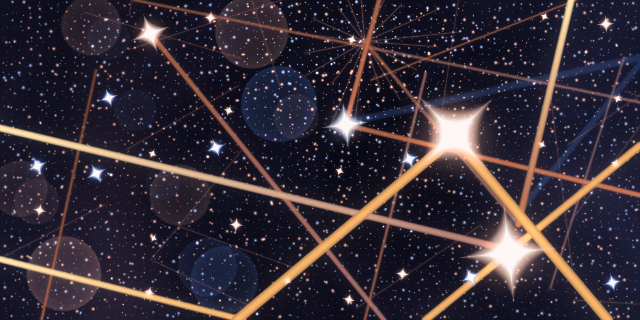
This background is drawn by a WebGL 2 fragment shader. Its source:

```glsl
#version 300 es
precision highp float;
uniform vec2 u_resolution;
out vec4 fragColor;

const vec3 cream = vec3(1.0, 0.88, 0.66);
const vec3 gold = vec3(0.92, 0.67, 0.40);
const vec3 rust = vec3(0.66, 0.38, 0.27);
const vec3 rose = vec3(0.66, 0.45, 0.43);
const vec3 peach = vec3(1.0, 0.70, 0.55);
const vec3 blue = vec3(0.30, 0.48, 0.80);
const vec3 white = vec3(1.0, 0.97, 0.96);

vec2 hash2(vec2 p) {
    vec3 q = fract(p.xyx * vec3(0.1031, 0.1030, 0.0973));
    q += dot(q, q.yzx + 33.33);
    return fract((q.xx + q.yz) * q.zy);
}

// Straight ray from a to b, its tint fading along the way
void beam(inout vec3 col, vec2 p, vec2 a, vec2 b, float halfWidth, vec3 tintA, vec3 tintB, float opacity) {
    vec2 ab = b - a;
    float along = clamp(dot(p - a, ab) / dot(ab, ab), 0.0, 1.0);
    float d = length(p - a - ab * along);
    float soft = 0.0012 + 0.7 / u_resolution.y;
    vec3 tint = mix(tintA, tintB, along);
    col += tint * opacity * 0.10 * exp(-d / (halfWidth * 2.0 + 0.002));
    tint *= 1.08 - 0.25 * smoothstep(0.2, 1.0, d / halfWidth);
    col = mix(col, tint, opacity * smoothstep(halfWidth + soft, halfWidth - soft, d));
}

// Four-pointed star with a white heart and a tinted halo
void star(inout vec3 col, vec2 p, vec2 center, float radius, float angle, vec3 tint) {
    vec2 q = p - center;
    q = mat2(cos(angle), -sin(angle), sin(angle), cos(angle)) * q / radius;
    vec2 arm = pow(abs(q), vec2(0.6));
    float d = pow(arm.x + arm.y, 1.0 / 0.6);
    col += tint * 0.45 * exp(-3.5 * dot(q, q));
    col = mix(col, mix(tint, white, 0.35), 0.65 * smoothstep(1.15, 0.75, d));
    col = mix(col, white, smoothstep(0.85, 0.45, d));
}

void main() {
    vec2 p = gl_FragCoord.xy / u_resolution.y;

    // Night sky with layered sine clouds
    float cloud = 0.0;
    vec2 w = p * 3.0;
    for (int i = 0; i < 5; i++) {
        w += 0.6 * sin(w.yx * 1.3 + float(i) * 1.7);
        cloud += sin(w.x + 1.1) * sin(w.y + 0.4) / (1.0 + float(i));
        w = mat2(1.3, 0.9, -0.9, 1.3) * w;
    }
    vec3 col = vec3(0.055, 0.055, 0.115) + cloud * vec3(0.018, 0.017, 0.028);
    col += vec3(0.09, 0.06, 0.07) * exp(-pow((p.x - 0.36) / 0.16, 2.0)) * (0.8 - 0.5 * p.y);
    col += vec3(0.03, 0.035, 0.06) * smoothstep(1.2, 2.0, p.x);

    // Translucent light discs, mostly on the left
    for (int i = 0; i < 13; i++) {
        float n = float(i);
        vec2 h = hash2(vec2(n, 7.0));
        vec2 center = vec2(fract(n * 0.618 + 0.12) * 0.95, fract(n * 0.755 + 0.37));
        float radius = 0.05 + 0.07 * h.x;
        float d = length(p - center) - radius;
        float disc = smoothstep(0.004, -0.004, d) * (0.5 + 0.5 * exp(d * 40.0));
        col += mix(blue, peach, step(0.35, h.y)) * disc * (0.07 + 0.17 * h.x * h.x);
    }

    // Wide blue shafts
    beam(col, p, vec2(1.1, 0.62), vec2(2.0, 0.82), 0.012, blue, blue, 0.22);
    beam(col, p, vec2(2.0, 0.80), vec2(1.55, 0.25), 0.010, blue, blue, 0.22);

    // Hairlines: a radiating burst, then loose threads
    vec2 burst = vec2(1.14, 0.87);
    for (int i = 0; i < 34; i++) {
        vec2 h = hash2(vec2(float(i), 19.0));
        bool radial = i < 18;
        float angle = radial ? float(i) * 0.349 + h.x * 0.3 : mix(-0.5, 2.0, h.x);
        vec2 start = radial ? burst : hash2(vec2(float(i), 43.0)) * vec2(2.0, 1.0);
        vec2 reach = vec2(cos(angle), sin(angle)) * (radial ? 0.10 + 0.22 * h.y : 0.3 + 0.5 * h.y);
        beam(col, p, start, start + reach, 0.0013, rose, rust, radial ? 0.55 : 0.38);
    }

    // Fine dust of glints, one per cell
    for (int i = 0; i < 4; i++) {
        float scale = 10.0 + 9.0 * float(i);
        vec2 cell = floor(p * scale) + float(i) * 57.0;
        vec2 h = hash2(cell + 3.0);
        vec2 q = (fract(p * scale) - 0.2 - 0.6 * hash2(cell)) / scale;
        float size = 0.0016 + 0.0030 * pow(h.x, 4.0);
        float near = exp(-6.0 * dot(p - burst, p - burst));
        vec3 tint = mix(mix(blue, white, 0.5), peach, step(0.45, h.y));
        col += tint * (0.15 + 0.75 * h.x * h.x + 0.4 * near) * exp(-dot(q, q) / (size * size));
    }

    // Brown rays behind, golden rays in front
    beam(col, p, vec2(0.42, 1.0), vec2(2.0, 0.68), 0.005, rust, rose, 0.6);
    beam(col, p, vec2(0.30, 0.78), vec2(0.13, 0.0), 0.005, rust * 0.7, rust, 0.75);
    beam(col, p, vec2(1.33, 0.77), vec2(1.14, 0.0), 0.005, rose, rust, 0.65);
    beam(col, p, burst, vec2(1.62, 0.30), 0.006, rust, rose, 0.65);
    beam(col, p, vec2(1.16, 0.75), vec2(1.80, 1.0), 0.003, rust, rust, 0.65);
    beam(col, p, vec2(1.95, 0.82), vec2(1.72, 0.10), 0.004, rose, rose, 0.5);
    beam(col, p, vec2(0.47, 0.895), vec2(1.20, 0.0), 0.008, rust, rose, 0.85);
    beam(col, p, vec2(1.185, 1.0), vec2(1.08, 0.61), 0.008, rust, rust * 1.2, 0.9);
    beam(col, p, vec2(1.08, 0.61), vec2(2.0, 0.39), 0.008, rust, rust * 1.2, 0.9);
    beam(col, p, vec2(0.0, 0.60), vec2(1.59, 0.22), 0.011, cream, rose, 0.95);
    beam(col, p, vec2(0.0, 0.19), vec2(0.76, 0.0), 0.010, cream, gold, 0.95);
    beam(col, p, vec2(1.785, 1.0), vec2(1.62, 0.30), 0.011, cream, rust, 0.95);
    beam(col, p, vec2(1.33, 0.0), vec2(2.0, 0.545), 0.012, gold, gold, 0.95);
    beam(col, p, vec2(0.74, 0.0), vec2(1.42, 0.57), 0.016, gold, gold, 0.97);
    beam(col, p, vec2(1.42, 0.57), vec2(1.90, 0.0), 0.016, gold, gold, 0.97);

    // Small stars scattered by cell
    vec2 cell = floor(p * 5.0);
    vec2 h = hash2(cell + 11.0);
    if (h.x > 0.55) {
        vec2 center = (cell + 0.25 + 0.5 * hash2(cell + 29.0)) / 5.0;
        star(col, p, center, 0.016 + 0.022 * h.y, h.y - 0.5, h.y > 0.6 ? blue * 1.2 : peach);
    }

    // Bright stars where the rays meet
    star(col, p, vec2(0.47, 0.895), 0.065, 0.35, peach);
    star(col, p, vec2(1.08, 0.61), 0.075, 0.12, mix(blue, white, 0.6));
    star(col, p, vec2(1.42, 0.58), 0.165, 0.75, peach);
    star(col, p, vec2(1.59, 0.21), 0.155, 0.10, peach);

    fragColor = vec4(clamp(col, 0.0, 1.0), 1.0);
}
```
